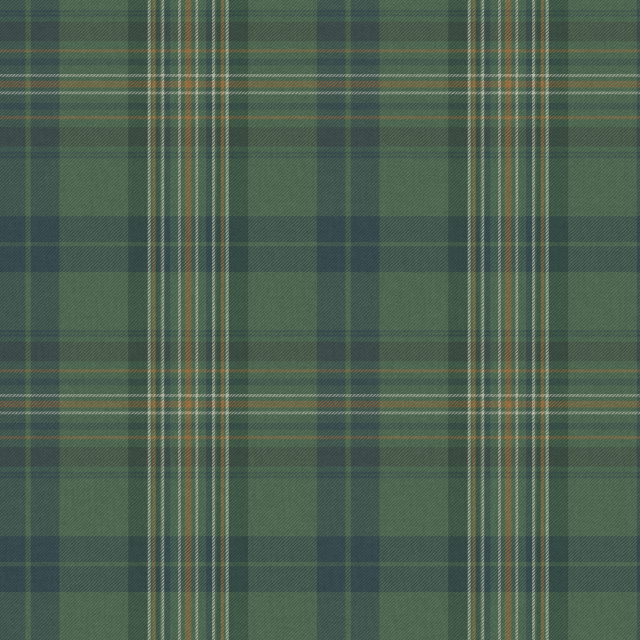
Write a WebGL 2 fragment shader that draws this pattern.

```glsl
#version 300 es
precision highp float;
// Woven tartan twill: green and navy checks with cream and orange pinstripes.

uniform vec2 u_resolution;
out vec4 fragColor;

const float REPEATS = 2.0;                 // setts across and down
const float SETT = 384.0;                  // threads in one sett
const vec2 SETT_CENTRE = vec2(0.588, 0.737); // mirror axis of the pinstripes
const float TWILL_COUNT = 192.0;           // diagonal ribs per canvas
const float TWILL_CONTRAST = 0.29;
const float WARP_SHARE = 0.54;             // how much the vertical yarn shows
const float RIB_SHADE = 0.08;
const float GRAIN = 0.10;
const float SLUB = 0.07;

const vec3 GREEN = vec3(0.308, 0.405, 0.320);
const vec3 DARK_GREEN = vec3(0.200, 0.292, 0.245);
const vec3 NAVY = vec3(0.210, 0.288, 0.302);
const vec3 FADED_NAVY = vec3(0.235, 0.318, 0.308);
const vec3 SLATE = vec3(0.268, 0.302, 0.268);
const vec3 CREAM = vec3(0.700, 0.710, 0.635);
const vec3 ORANGE = vec3(0.575, 0.435, 0.255);
const float TAU = 6.2831853;

float hash(vec2 p) {
    return fract(sin(dot(p, vec2(127.1, 311.7))) * 43758.5453);
}

// Value noise that wraps after a whole number of cells.
float wrapNoise(vec2 uv, vec2 cells) {
    vec2 p = uv * cells;
    vec2 i = floor(p);
    vec2 f = fract(p);
    f = f * f * (3.0 - 2.0 * f);
    vec2 a = mod(i, cells);
    vec2 b = mod(i + 1.0, cells);
    return mix(mix(hash(a), hash(vec2(b.x, a.y)), f.x),
               mix(hash(vec2(a.x, b.y)), hash(b), f.x), f.y);
}

// Lays a band of yarn from lo to hi, box filtered over one pixel.
void band(inout vec3 yarn, vec3 colour, float d, float lo, float hi, float px) {
    float cover = (min(hi, d + 0.5 * px) - max(lo, d - 0.5 * px)) / px;
    yarn = mix(yarn, colour, clamp(cover, 0.0, 1.0));
}

// Vertical yarns, by thread distance from the mirror axis.
vec3 warpYarn(float d, float px) {
    vec3 yarn = GREEN;
    band(yarn, ORANGE, d, -4.0, 4.0, px);
    band(yarn, CREAM, d, 8.8, 12.0, px);
    band(yarn, NAVY, d, 21.5, 28.5, px);
    band(yarn, CREAM, d, 28.8, 32.0, px);
    band(yarn, DARK_GREEN, d, 34.0, 39.0, px);
    band(yarn, ORANGE, d, 39.3, 42.8, px);
    band(yarn, CREAM, d, 45.0, 48.8, px);
    band(yarn, DARK_GREEN, d, 48.8, 72.0, px);
    band(yarn, NAVY, d, 154.5, 200.0, px);
    band(yarn, GREEN, d, 188.8, 200.0, px);
    return yarn;
}

// Horizontal yarns, by thread distance from the mirror axis.
vec3 weftYarn(float d, float px) {
    vec3 yarn = GREEN;
    band(yarn, ORANGE, d, -4.0, 4.0, px);
    band(yarn, CREAM, d, 8.8, 12.2, px);
    band(yarn, FADED_NAVY, d, 22.5, 30.5, px);
    band(yarn, ORANGE, d, 38.1, 42.0, px);
    band(yarn, SLATE, d, 51.5, 75.0, px);
    band(yarn, FADED_NAVY, d, 81.0, 89.0, px);
    band(yarn, GREEN, d, 84.3, 85.7, px);
    band(yarn, NAVY, d, 158.5, 200.0, px);
    band(yarn, GREEN, d, 189.5, 200.0, px);
    return yarn;
}

void main() {
    vec2 uv = gl_FragCoord.xy / u_resolution;
    vec2 px = SETT * REPEATS / u_resolution;
    vec2 d = abs(fract(uv * REPEATS - SETT_CENTRE + 0.5) - 0.5) * SETT;

    // Diagonal ribs, faded out where pixels cannot hold them
    float ribPixels = min(u_resolution.x, u_resolution.y) / TWILL_COUNT;
    float ribFade = smoothstep(1.8, 2.6, ribPixels);
    float wobble = 1.6 * (wrapNoise(uv, vec2(128.0)) - 0.5);
    float phase = TAU * TWILL_COUNT * (uv.x - uv.y) + wobble;
    float warpOver = WARP_SHARE + TWILL_CONTRAST * ribFade * sin(phase);

    // Uneven yarn thickness along each thread
    float warpSlub = 1.0 + SLUB * (wrapNoise(uv, vec2(384.0, 40.0)) - 0.5);
    float weftSlub = 1.0 + SLUB * (wrapNoise(uv.yx, vec2(384.0, 40.0)) - 0.5);

    vec3 cloth = mix(weftYarn(d.y, px.y) * weftSlub,
                     warpYarn(d.x, px.x) * warpSlub, warpOver);

    // Rib shadow and fibre grain
    cloth *= 1.0 + RIB_SHADE * ribFade * sin(phase + 1.2);
    cloth *= 1.0 + GRAIN * (wrapNoise(uv, vec2(420.0)) - 0.5);
    fragColor = vec4(cloth, 1.0);
}
```
